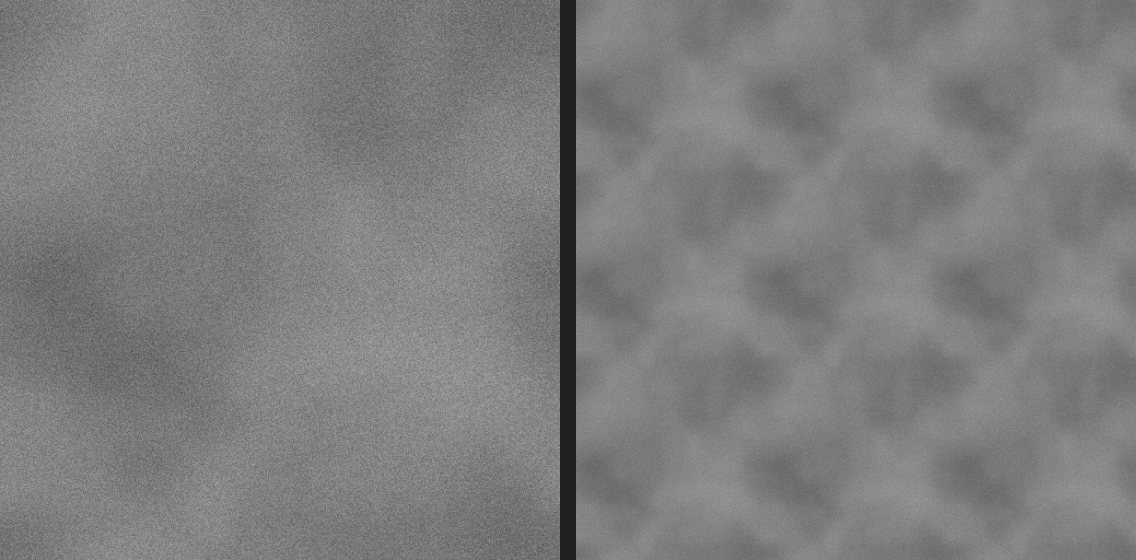
Left: one tile. Right: repeated 3 by 3.
Reproduce this texture procedurally as a WebGL 1 fragment shader.

```glsl
precision highp float;
// Fine grey film grain over a soft, cloudy mottle.
// One slow wave and three octaves of wrapping value noise make the clouds;
// two dense layers, summed to a triangular spread, make the grain.

uniform vec2 u_resolution;

// Sine hash in two rounds: a random phase per column, then per cell
float hash(vec2 cell, float seed) {
  float column = fract(sin(cell.x * 12.9898 + seed * 3.717) * 43758.5453);
  return fract(sin(cell.y * 1.313 + column * 78.233 + seed) * 43758.5453);
}

// Value noise that repeats after a whole number of cells
float tileNoise(vec2 p, float period, float seed) {
  vec2 cell = floor(p);
  vec2 f = p - cell;
  vec2 blend = f * f * f * (f * (f * 6.0 - 15.0) + 10.0);
  vec2 lo = mod(cell, period);
  vec2 hi = mod(cell + 1.0, period);
  float bottom = mix(hash(lo, seed), hash(vec2(hi.x, lo.y), seed), blend.x);
  float top = mix(hash(vec2(lo.x, hi.y), seed), hash(hi, seed), blend.x);
  return mix(bottom, top, blend.y);
}

// Broad clouds, centred on zero
float mottle(vec2 uv) {
  vec2 angle = 6.2831853 * uv;
  float sum = 0.054 * sin(angle.x) * cos(angle.y);
  float weight = 0.085;
  float period = 4.0;
  for (int i = 0; i < 3; i++) {
    sum += weight * (tileNoise(uv * period, period, period) - 0.5);
    weight *= 0.5;
    period *= 2.0;
  }
  return sum;
}

// Crisp specks, centred on zero
float grain(vec2 uv) {
  vec2 p = uv * 512.0 - 0.5;
  return tileNoise(p, 512.0, 1.0) + tileNoise(p, 512.0, 2.0) - 1.0;
}

void main() {
  vec2 uv = gl_FragCoord.xy / u_resolution;
  float grey = 0.493 + mottle(uv) + 0.096 * grain(uv);
  gl_FragColor = vec4(vec3(grey), 1.0);
}
```
